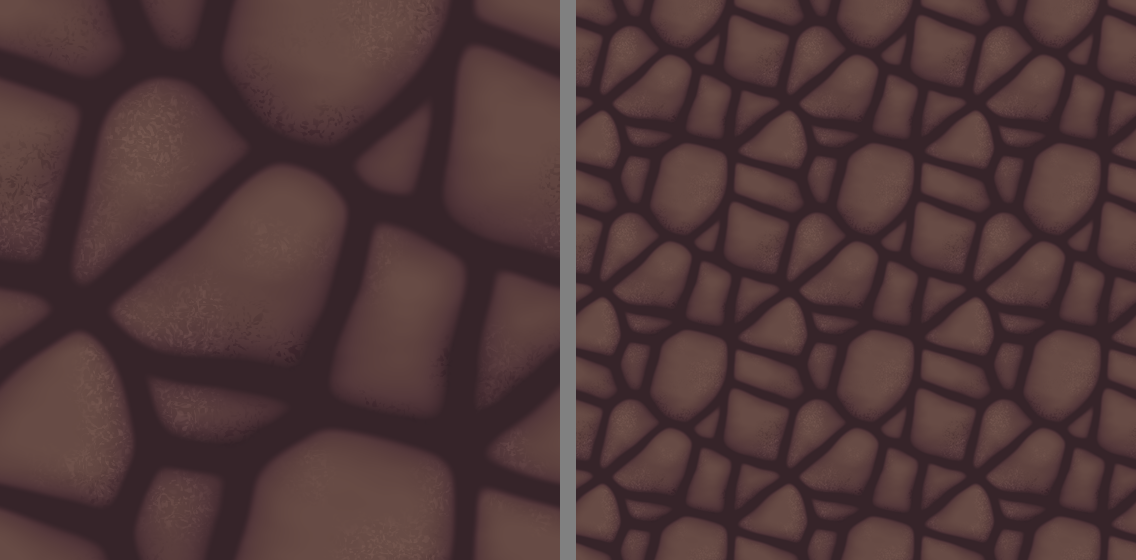
Left: one tile. Right: repeated 3 by 3.
Reproduce this texture procedurally as a Shadertoy shader.

```glsl
// Seamless wall of soft, painted brown stones with wide dark joints.
// A wrapped, weighted Voronoi diagram gives the stones; the distance to their
// rounded borders, a light from above and wrapped noise drive a colour ramp.

const int COLUMNS = 3;
const int ROWS = 4;
const int STONES = 11;  // one grid place stays free, so a neighbour grows large
const float SIZE_SPREAD = 0.05;
const float CORNER_SHARPNESS = 85.0;
const vec2 ORIGIN = vec2(0.13, 0.643);

const vec3 JOINT = vec3(0.21, 0.14, 0.16);
const vec3 RIM   = vec3(0.28, 0.18, 0.20);
const vec3 PLUM  = vec3(0.33, 0.22, 0.23);
const vec3 CLAY  = vec3(0.362, 0.252, 0.242);
const vec3 TAN   = vec3(0.405, 0.295, 0.27);

// Integer hash of a lattice point, 0 to 1
float hash(ivec2 cell, int seed) {
    uint h = uint(cell.x) * 1597334677u ^ uint(cell.y) * 3812015801u ^ uint(seed) * 2654435769u;
    h = (h ^ (h >> 16)) * 2146121005u;
    h = (h ^ (h >> 15)) * 2221713035u;
    h ^= h >> 16;
    return float(h & 0xffffffu) / 16777215.0;
}

// Value noise that repeats after a whole number of cells
float noise(vec2 uv, ivec2 cells, int seed) {
    vec2 p = uv * vec2(cells);
    vec2 base = floor(p);
    vec2 f = p - base;
    f = f * f * (3.0 - 2.0 * f);
    ivec2 a = (ivec2(base) + cells) % cells;
    ivec2 b = (a + 1) % cells;
    return mix(mix(hash(a, seed), hash(ivec2(b.x, a.y), seed), f.x),
               mix(hash(ivec2(a.x, b.y), seed), hash(b, seed), f.x), f.y);
}

float fbm(vec2 uv, ivec2 cells, int seed) {
    float sum = 0.0;
    float gain = 0.5;
    for (int i = 0; i < 4; i++) {
        sum += gain * noise(uv, cells, seed + i);
        cells *= 2;
        gain *= 0.5;
    }
    return sum / 0.9375;
}

// Small irregular specks from two unrelated lattices
float specks(vec2 uv, ivec2 cells, int seed) {
    float n = 0.5 * (noise(uv, cells, seed) + noise(uv, cells * 8 / 5, seed + 1));
    return smoothstep(0.5, 0.72, n);
}

// Shortest wrapped offset from a stone's centre to the point
vec2 fromCentre(vec2 uv, int id) {
    vec2 jitter = fract(float(id) * vec2(0.7549, 0.5698));
    vec2 cell = vec2(id % COLUMNS, id / COLUMNS);
    vec2 d = uv - (cell + 0.15 + 0.7 * jitter) / vec2(COLUMNS, ROWS);
    return d - floor(d + 0.5);
}

float power(vec2 offset, int id) {
    return dot(offset, offset) - SIZE_SPREAD * fract(float(id) * 0.618);
}

// Owner of the point, its local position, and the rounded border distance
float stoneBorder(vec2 uv, out int owner, out vec2 local) {
    float best = 1e5;
    for (int i = 0; i < STONES; i++) {
        vec2 d = fromCentre(uv, i);
        float value = power(d, i);
        if (value < best) { best = value; owner = i; local = d; }
    }
    float sum = 0.0;
    for (int i = 0; i < STONES; i++) {
        if (i == owner) continue;
        vec2 d = fromCentre(uv, i);
        float edge = (power(d, i) - best) / (2.0 * length(d - local));
        sum += exp(-CORNER_SHARPNESS * edge);
    }
    return -log(sum) / CORNER_SHARPNESS;
}

// Ramp from joint (0) to lit stone (4)
vec3 ramp(float level) {
    vec3 color = mix(JOINT, RIM, clamp(level, 0.0, 1.0));
    color = mix(color, PLUM, clamp(level - 1.0, 0.0, 1.0));
    color = mix(color, CLAY, clamp(level - 2.0, 0.0, 1.0));
    return mix(color, TAN, clamp(level - 3.0, 0.0, 1.0));
}

void mainImage(out vec4 fragColor, in vec2 fragCoord) {
    vec2 uv = fragCoord / iResolution.xy + ORIGIN;

    // Gently bent stone outlines
    vec2 bend = vec2(noise(uv, ivec2(7), 1), noise(uv, ivec2(7), 2)) - 0.5;
    int owner;
    vec2 local;
    float border = stoneBorder(uv + 0.022 * bend, owner, local);
    float inset = border - mix(0.010, 0.021, noise(uv, ivec2(5), 3));

    // Broad light from the upper left, purple falloff at the lower right
    float lean = clamp(dot(local, vec2(-2.0, 4.5)), -1.0, 1.0);
    float falloff = mix(0.052, 0.024, 0.5 + 0.5 * lean);
    float cover = smoothstep(-0.004, 0.016, inset);
    float body = 3.9 * (1.0 - exp(-max(inset, 0.0) / falloff));
    float smudge = fbm(uv + 0.04 * bend, ivec2(4, 7), 10) - 0.5;
    float tint = hash(ivec2(owner, 0), 20) - 0.5;
    float level = cover * (body + 0.4 * lean + 2.3 * smudge + 0.3 * tint);
    vec3 color = ramp(level);

    // Patches of pale grain and fine scratches, dark stipple on the low sides
    vec2 fineUv = uv + 0.012 * (vec2(noise(uv, ivec2(45), 4), noise(uv, ivec2(45), 5)) - 0.5);
    float grain = specks(fineUv, ivec2(170), 30);
    float scratch = 1.0 - smoothstep(0.0, 0.13, abs(noise(fineUv, ivec2(85), 34) - 0.5));
    float patches = smoothstep(0.42, 0.7, fbm(uv, ivec2(5), 40));
    float stipple = specks(fineUv, ivec2(160), 36);
    float lowPatch = smoothstep(0.42, 0.65, fbm(uv, ivec2(6), 50)) * smoothstep(0.1, -0.6, lean);
    float face = smoothstep(0.004, 0.03, inset);
    color += face * patches * (0.046 * grain + 0.02 * scratch) * vec3(1.0, 0.85, 0.75);
    color -= face * lowPatch * stipple * vec3(0.05, 0.042, 0.035);

    fragColor = vec4(color, 1.0);
}
```
